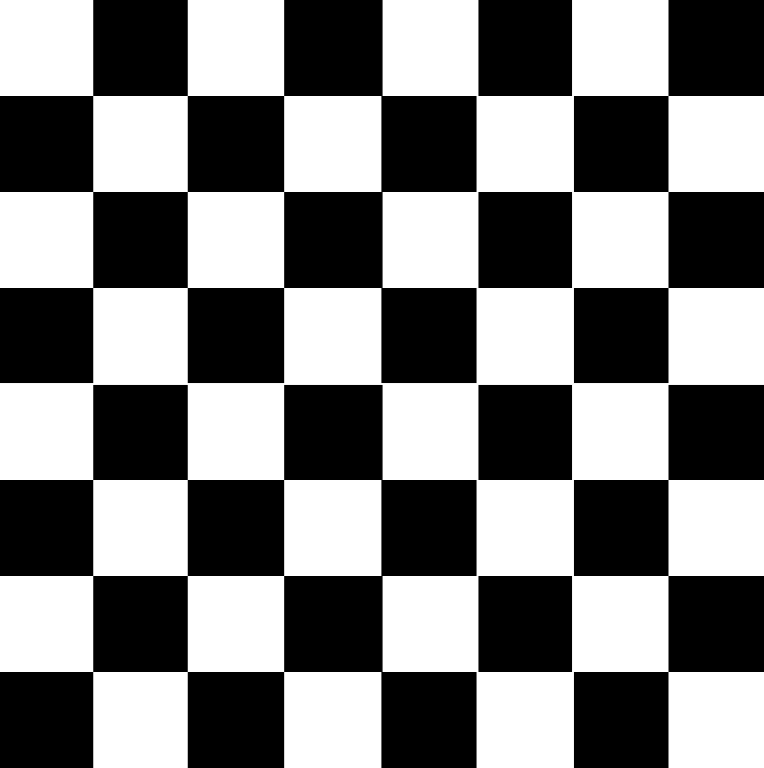
Give the GLSL for this pattern, as a Shadertoy shader.

```glsl
const float CELLS = 8.0;          // squares across and down
const float SQUEEZE = 0.034;      // sideways drift of the left columns, in cells
const float GAP = 0.010;          // half width of the pale joints, in cells
const float OVERLAP = 0.006;      // half width of the dark joint, in cells
const float GAP_ROW = 4.0;        // joint lines, counted from the lower left
const float GAP_COL_A = 5.0;
const float GAP_COL_B = 6.0;
const float OVERLAP_COL = 4.0;
const vec3 DARK = vec3(0.0);
const vec3 LIGHT = vec3(1.0);
const float TAU = 6.2831853;

// Antialiased square wave: +1 in even cells, -1 in odd cells
vec2 squareWave(vec2 p, vec2 pixel) {
    vec2 edgeDist = 0.5 - abs(mod(p + 0.5, 2.0) - 1.0);
    return clamp(2.0 * edgeDist / pixel, -1.0, 1.0);
}

// Coverage of a thin line centred on one grid line
float joint(float p, float line, float halfWidth, float pixel) {
    float d = abs(p - line);
    float right = clamp((halfWidth - d) / pixel + 0.5, 0.0, 1.0);
    return right * min(1.0, 2.0 * halfWidth / pixel);
}

void mainImage(out vec4 fragColor, in vec2 fragCoord) {
    vec2 uv = fragCoord / iResolution.xy;
    vec2 pixel = CELLS / iResolution.xy;
    vec2 grid = uv * CELLS;

    // Uneven column widths, zero at both side edges
    grid.x += SQUEEZE * max(0.0, sin(TAU * uv.x));

    // Checkerboard, dark in the lower left
    vec2 wave = squareWave(grid, pixel);
    float ink = 0.5 + 0.5 * wave.x * wave.y;

    // Slight overlap and hairline gaps where squares meet
    ink = max(ink, joint(grid.x, OVERLAP_COL, OVERLAP, pixel.x));
    float gap = joint(grid.y, GAP_ROW, GAP, pixel.y);
    gap = max(gap, joint(grid.x, GAP_COL_A, GAP, pixel.x));
    gap = max(gap, joint(grid.x, GAP_COL_B, GAP, pixel.x));
    ink *= 1.0 - gap;

    fragColor = vec4(mix(LIGHT, DARK, ink), 1.0);
}
```
